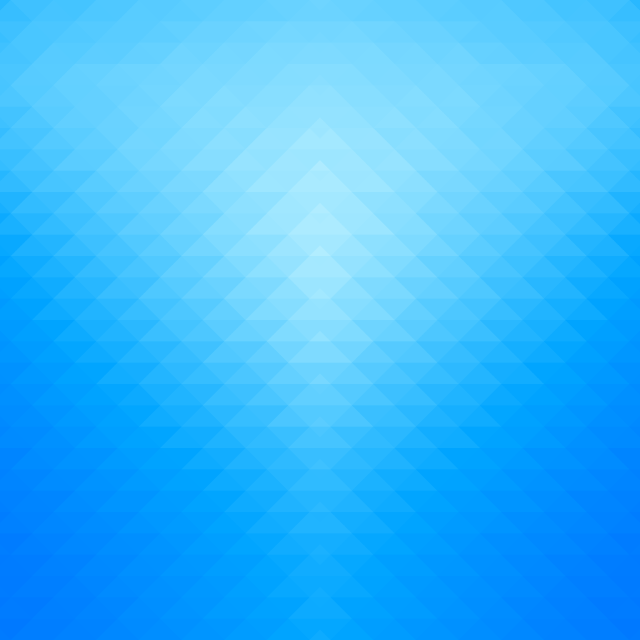
This background is drawn by a WebGL 2 fragment shader. Its source:

```glsl
#version 300 es
precision highp float;
// A blue backdrop of flat right triangles, mirrored about the vertical axis.
// Each triangle takes one colour, sampled at its centre from a smooth field
// that glows above the middle and narrows downward.
uniform vec2 u_resolution;
out vec4 fragColor;

const float ROWS = 30.0;
const float HALF_WIDTH = 0.5 * ROWS;
const int SAMPLES = 3;

// Green level down the central axis and down the outer edge, top to bottom.
const float AXIS_LEVEL[9] = float[9](0.825, 0.875, 0.915, 0.925, 0.89, 0.815, 0.735, 0.685, 0.66);
const float EDGE_LEVEL[9] = float[9](0.72, 0.775, 0.735, 0.655, 0.6, 0.55, 0.51, 0.485, 0.475);

// Sine-free hash, 0 to 1.
float hash(vec3 p) {
    p = fract(p * vec3(0.1031, 0.1030, 0.0973));
    p += dot(p, p.yzx + 33.33);
    return fract((p.x + p.y) * p.z);
}

// Evenly spaced knots, linearly interpolated.
float profile(float knots[9], float t) {
    float x = clamp(t, 0.0, 1.0) * 8.0;
    int k = min(int(x), 7);
    return mix(knots[k], knots[k + 1], x - float(k));
}

// Smooth brightness; site = (distance from axis, depth from top) in rows.
float glow(vec2 site) {
    float depth = clamp(site.y / ROWS, 0.0, 1.0);
    float inward = 1.0 - clamp(site.x / HALF_WIDTH, 0.0, 1.0);
    float falloff = pow(inward, mix(0.55, 1.25, depth));
    return mix(profile(EDGE_LEVEL, depth), profile(AXIS_LEVEL, depth), falloff);
}

// Red rises only once the green level passes the deep blues.
vec3 blueRamp(float level) {
    float pale = max(level - 0.645, 0.0);
    return vec3(pale * (2.0 + 1.6 * pale), level, 1.0);
}

// Diamonds bounded by two diagonal families, split by horizontal lines.
vec3 triangleColour(vec2 uv) {
    vec2 p = vec2(abs(uv.x - 0.5), 1.0 - uv.y) * ROWS;
    vec2 cell = floor((vec2(p.x + p.y, p.x - p.y) - 0.5) / 2.0);
    vec2 diamond = vec2(cell.x + cell.y + 1.5, cell.x - cell.y);
    float side = p.y < diamond.y ? -1.0 : 1.0;
    vec2 middle = diamond + vec2(0.0, side / 3.0);

    // Upward triangles are slightly lighter, except in the banded top rows.
    float facet = -side * 0.0045 * smoothstep(1.0, 9.0, middle.y);
    float jitter = (hash(vec3(cell + 50.0, side + 2.0)) - 0.5) * 0.009;
    return blueRamp(glow(middle) + facet + jitter);
}

void main() {
    // Average a small grid of samples to smooth the edges.
    vec3 sum = vec3(0.0);
    for (int i = 0; i < SAMPLES * SAMPLES; i++) {
        vec2 offset = (vec2(i % SAMPLES, i / SAMPLES) + 0.5) / float(SAMPLES) - 0.5;
        sum += triangleColour((gl_FragCoord.xy + offset) / u_resolution);
    }
    fragColor = vec4(sum / float(SAMPLES * SAMPLES), 1.0);
}
```
